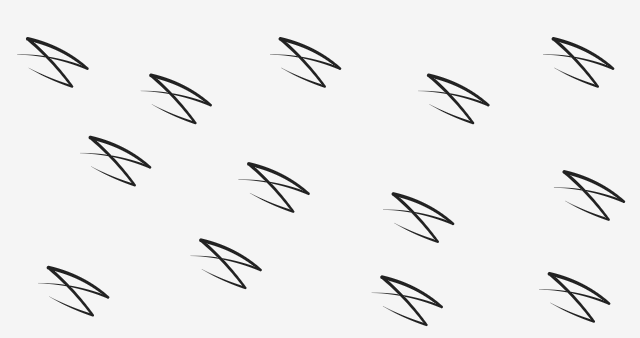
Give the GLSL for this pattern, as a Shadertoy shader.

```glsl
// Scattered dark pen scribbles, each a tapered zigzag, on a pale ground.

const vec3 PAPER = vec3(0.961);
const vec3 INK = vec3(0.135);

float hash(vec2 p) {
    p = fract(p * vec2(0.1031, 0.1137) + 0.37);
    p += dot(p, p.yx + 33.33);
    return fract((p.x + p.y) * p.x * 17.3);
}

vec2 bezier(vec2 a, vec2 b, vec2 c, float t) {
    return mix(mix(a, b, t), mix(b, c, t), t);
}

// Coverage of a curved stroke whose radius runs from r0 to r1.
float stroke(vec2 p, vec2 a, vec2 b, vec2 c, float r0, float r1, float pixel) {
    const int STEPS = 14;
    float cover = 0.0;
    vec2 from = a;
    for (int i = 0; i < STEPS; i++) {
        vec2 to = bezier(a, b, c, float(i + 1) / float(STEPS));
        vec2 dir = to - from;
        float h = clamp(dot(p - from, dir) / dot(dir, dir), 0.0, 1.0);
        float radius = mix(r0, r1, (float(i) + h) / float(STEPS));
        float edge = clamp(0.5 + (radius - distance(p, from + dir * h)) / pixel, 0.0, 1.0);
        // Hairlines thinner than a pixel fade instead of growing.
        cover = max(cover, edge * min(1.0, 2.0 * radius / pixel));
        from = to;
    }
    return cover;
}

// One scribble, measured from its upper left corner.
float scribble(vec2 p, float pixel) {
    vec2 centre = vec2(0.077, -0.071);
    if (any(greaterThan(abs(p - centre), vec2(0.125, 0.095)))) return 0.0;

    vec2 apex = vec2(0.002, -0.001);
    vec2 tail = vec2(-0.028, -0.047);
    vec2 tip = vec2(0.178, -0.089);
    vec2 foot = vec2(0.133, -0.142);
    vec2 fin = vec2(0.005, -0.087);

    float ink = stroke(p, tail, vec2(0.076, -0.048), tip, 0.0007, 0.0036, pixel);
    ink = max(ink, stroke(p, tip, vec2(0.104, -0.024), apex, 0.0040, 0.0055, pixel));
    ink = max(ink, stroke(p, apex, vec2(0.074, -0.062), foot, 0.0048, 0.0036, pixel));
    return max(ink, stroke(p, foot, vec2(0.064, -0.120), fin, 0.0036, 0.0006, pixel));
}

// A loose row: even pitch with jitter, heights following a wave.
float scribbleRow(vec2 p, int count, vec2 start, float pitch,
                  float amp, float freq, float phase, float pixel) {
    float ink = 0.0;
    for (int i = 0; i < count; i++) {
        float n = float(i);
        float jitter = (hash(vec2(n * 7.0, start.y * 91.0)) - 0.5) * 0.07;
        vec2 pos = start + vec2(n * pitch + jitter, -amp * sin(freq * n + phase));
        ink = max(ink, scribble(p - pos, pixel));
    }
    return ink;
}

void mainImage(out vec4 fragColor, in vec2 fragCoord) {
    float pixel = 1.0 / iResolution.y;
    vec2 p = fragCoord * pixel;

    // Three rows, from top to bottom.
    float ink = scribbleRow(p, 5, vec2(0.089, 0.832), 0.383, 0.054, 3.1416, -1.5708, pixel);
    ink = max(ink, scribbleRow(p, 4, vec2(0.233, 0.510), 0.473, 0.084, 1.5, -1.5708, pixel));
    ink = max(ink, scribbleRow(p, 4, vec2(0.109, 0.223), 0.498, 0.069, 2.0, 2.94, pixel));

    fragColor = vec4(mix(PAPER, INK, ink), 1.0);
}
```
